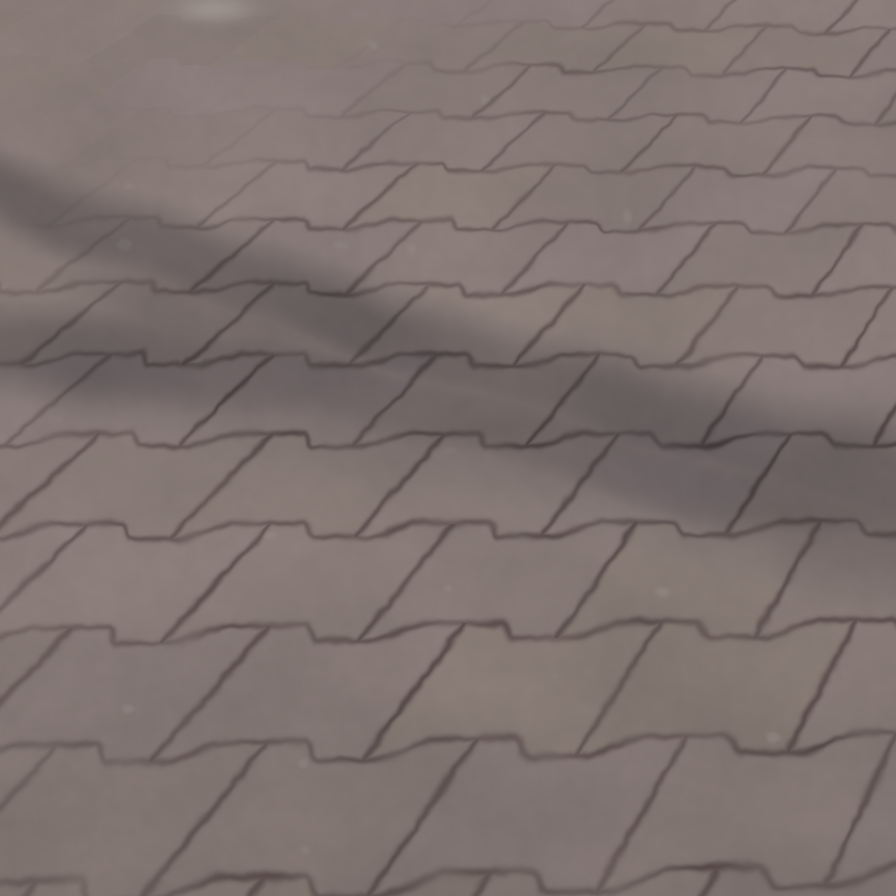
This texture is drawn by a three.js fragment shader. Its source:

```glsl
// Interlocking pavers receding in perspective, crossed by a soft branching shadow.
// The canvas is projected to brick units; stepped bed joints and slanted cross
// joints become screen distances by dividing by analytic gradients.
#define HORIZON 2.09        // height of the vanishing line
#define VANISH_X 1.875      // where the cross joints converge
#define DEPTH 2.0755        // distance from the first bed joint to the horizon
#define BRICK_WIDTH 0.254   // brick width at the first bed joint
#define ROW_RATE 0.0782     // perspective growth per row
#define ROW_SHIFT 0.525     // sideways brick offset per row
#define STEP_HEIGHT 0.075   // half height of the bed joint step, in rows
#define JOINT_HALF 0.0046   // half width of the joints at the first row
#define STONE vec3(0.524, 0.474, 0.461)
#define JOINT vec3(0.320, 0.270, 0.265)
#define SHADE vec3(0.760, 0.765, 0.795)
#define DUST vec3(0.66, 0.63, 0.61)

varying vec2 vUv;

float hash(vec2 p) {
  return fract(sin(dot(p, vec2(127.1, 311.7))) * 43758.55);
}

vec2 gradientAt(vec2 cell) {
  float angle = 6.2832 * hash(cell);
  return vec2(cos(angle), sin(angle));
}

// Gradient noise, roughly -0.7 to 0.7
float noise(vec2 p) {
  vec2 i = floor(p), f = fract(p), e = vec2(1.0, 0.0);
  vec2 k = f * f * f * (f * (f * 6.0 - 15.0) + 10.0);
  float a = dot(gradientAt(i), f);
  float b = dot(gradientAt(i + e.xy), f - e.xy);
  float c = dot(gradientAt(i + e.yx), f - e.yx);
  float d = dot(gradientAt(i + e.xx), f - e.xx);
  return mix(mix(a, b, k.x), mix(c, d, k.x), k.y);
}

float fbm(vec2 p) {
  float sum = 0.0, gain = 0.6;
  for (int i = 0; i < 4; i++) {
    sum += gain * noise(p);
    p = p * 2.03 + 17.3;
    gain *= 0.5;
  }
  return sum;
}

// Smooth ramp around a centre: x holds the value, y its slope
vec2 ramp(float q, float centre, float halfWidth) {
  float t = clamp((q - centre) / (2.0 * halfWidth) + 0.5, 0.0, 1.0);
  return vec2(t * t * (3.0 - 2.0 * t), 3.0 * t * (1.0 - t) / halfWidth);
}

// Bed joint: low around q = 0, long ramp up on the right, steep step on the left
vec2 bedProfile(float q) {
  q = fract(q + 0.4) - 0.4;
  vec2 shape = ramp(q, 0.17, 0.12) - ramp(q, -0.28, 0.07) - ramp(q, 0.72, 0.07);
  return STEP_HEIGHT * vec2(2.0 * shape.x + 1.0, 2.0 * shape.y);
}

float rowPhase(float row) { return 0.27 + ROW_SHIFT * row; }

float jointMask(float d, float halfWidth) {
  float r = d / halfWidth;
  return exp(-0.85 * r * r);
}

float strand(float y, float centre, float halfWidth) {
  return 1.0 - smoothstep(0.3 * halfWidth, 1.75 * halfWidth, abs(y - centre));
}

void main() {
  vec2 p = vUv;
  float down = 1.0 - p.y;

  // Projection to brick units, with slight lens bend and joint wobble
  vec2 g = p + 0.003 * vec2(noise(p * 33.0), noise(p * 29.0 + 50.0));
  g += 0.0022 * vec2(noise(p * 75.0 + 7.0), noise(p * 68.0 + 90.0));
  g.y += (g.y - 0.52) * 0.042 * (g.x - 0.52);
  float s = (HORIZON - g.y) / DEPTH;
  float u = (g.x - VANISH_X) / (s * BRICK_WIDTH);
  float v = (1.0 / s - 1.0) / ROW_RATE;
  vec2 gradU = vec2(1.0 / (s * BRICK_WIDTH), u / (s * DEPTH));
  vec2 gradV = vec2(0.0, 1.0 / (ROW_RATE * s * s * DEPTH));

  // Worn bed joints and crisper cross joints, each cross joint with its own tone
  float bedRow = floor(v + 0.5);
  vec2 bed = bedProfile(u - rowPhase(bedRow));
  float above = v - bedRow - bed.x;
  float bedDist = abs(above) / length(gradV - bed.y * gradU);
  float row = above > 0.0 ? bedRow : bedRow - 1.0;
  float across = u - rowPhase(row);
  float crossDist = abs(fract(across + 0.5) - 0.5) / length(gradU);
  float halfWidth = JOINT_HALF * pow(s, 1.1) * (1.0 + 0.5 * noise(p * 21.0));
  float bedTone = 0.72 + 0.5 * noise(p * 17.0 + 60.0);
  float crossTone = 0.75 + 0.25 * hash(vec2(floor(across + 0.5), row + 9.0));
  float joints = max(bedTone * jointMask(bedDist, halfWidth), crossTone * jointMask(crossDist, 0.92 * halfWidth));

  // Branching shadow: two strands and a faint veil where they part
  float x = p.x;
  float soft = down + 0.016 * noise(p * 8.0);
  float shadow = strand(soft, 0.21 + 0.42 * x - 0.09 * x * x, 0.034 + 0.022 * x);
  shadow = max(shadow, 0.9 * strand(soft, min(0.388 + 0.05 * x + 0.19 * x * x, 0.555), 0.043));
  shadow = max(shadow, 0.6 * strand(soft, 0.32 + 0.25 * x, 0.08) * smoothstep(0.02, 0.2, x));
  shadow *= 0.92 + 0.3 * noise(p * 6.0 + 4.0);

  // Stone tone, per-brick variation and grain
  vec2 brick = vec2(floor(across), row);
  vec3 color = STONE * (1.0 + 0.03 * (hash(brick) - 0.5));
  color += vec3(0.004, 0.005, -0.007) * (hash(brick + 31.0) - 0.3);
  color *= 1.0 + 0.09 * fbm(p * vec2(5.0, 7.0)) + 0.03 * fbm(p * 45.0 + 3.0);
  color *= mix(0.94, 1.015, smoothstep(0.0, 0.45, p.y));

  // Rare pale scuffs and a dusty patch at the far edge
  float scuff = smoothstep(0.5, 0.65, noise(p * vec2(25.0, 31.0) + 8.0));
  vec2 dusty = (p - vec2(0.24, 0.99)) * vec2(24.0, 70.0);
  color = mix(color, DUST, 0.25 * scuff + 0.6 * exp(-dot(dusty, dusty)));

  // Joints silt up toward the far left and fade unevenly
  float clearJoint = smoothstep(0.43, 0.95, x + 2.2 * down) * mix(0.7, 1.0, smoothstep(0.0, 0.25, x));
  clearJoint *= mix(0.52, 0.82, smoothstep(0.05, 0.5, down)) + 0.3 * noise(p * 8.0 + 20.0);
  color = mix(color, JOINT, joints * clamp(clearJoint, 0.0, 1.0));
  color *= mix(vec3(1.0), SHADE, clamp(shadow, 0.0, 1.0));
  gl_FragColor = vec4(color, 1.0);
}
```
